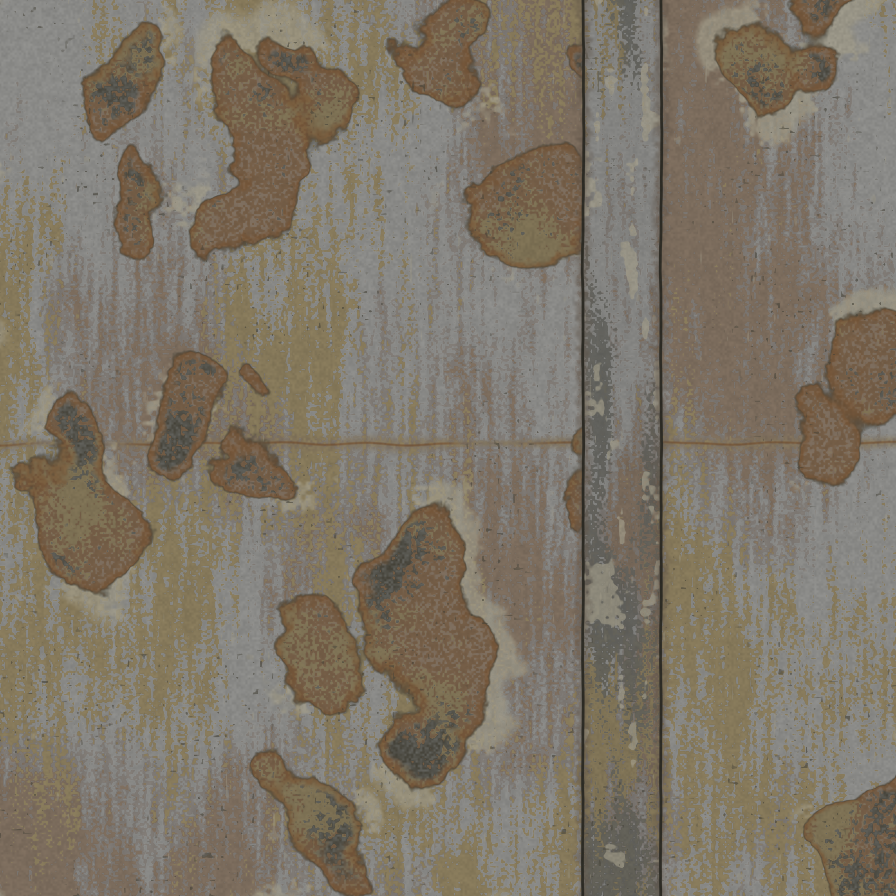
Give the GLSL for this texture, as a WebGL 1 fragment shader.

```glsl
precision highp float;
// Weathered grey painted metal with streaky stains, peeled rust patches and a vertical batten.
uniform vec2 u_resolution;

#define PATCH_GRID 4.8
#define PATCH_CHANCE 0.66
#define PATCH_SIZE 1.0
#define STAIN_LEVEL 0.15
#define OCHRE_LEVEL 0.21
#define SLATE_LEVEL 0.56
#define GRAIN_SCALE 400.0
#define BATTEN_LEFT 0.651
#define BATTEN_RIGHT 0.738
#define SEAM_HEIGHT 0.506

const vec3 GREY = vec3(0.54, 0.54, 0.53);
const vec3 WARM_GREY = vec3(0.49, 0.47, 0.45);
const vec3 STAIN = vec3(0.48, 0.42, 0.36);
const vec3 OCHRE = vec3(0.52, 0.47, 0.35);
const vec3 CREAM = vec3(0.61, 0.59, 0.52);
const vec3 RUST = vec3(0.46, 0.37, 0.28);
const vec3 RUST_EDGE = vec3(0.45, 0.32, 0.20);
const vec3 SLATE = vec3(0.36, 0.36, 0.34);
const vec3 DARK = vec3(0.27, 0.26, 0.22);

float hash(vec2 p) {
  vec3 q = fract(vec3(p.xyx) * 0.1031);
  q += dot(q, q.yzx + 33.33);
  return fract((q.x + q.y) * q.z);
}

vec2 hash2(vec2 p) { return vec2(hash(p), hash(p + 47.3)); }

float noise(vec2 p) {
  vec2 i = floor(p), f = fract(p);
  f = f * f * (3.0 - 2.0 * f);
  return mix(mix(hash(i), hash(i + vec2(1, 0)), f.x),
             mix(hash(i + vec2(0, 1)), hash(i + 1.0), f.x), f.y);
}

float fbm(vec2 p) {
  float sum = 0.0, amp = 0.533;
  for (int i = 0; i < 4; i++) {
    sum += amp * noise(p);
    p = p * 2.03 + 17.1;
    amp *= 0.5;
  }
  return sum;
}

float smoothMin(float a, float b, float k) {
  float h = max(k - abs(a - b), 0.0) / k;
  return min(a, b) - h * h * k * 0.25;
}

// Cellular patches: each chosen cell holds three merged lobes.
float patchDistance(vec2 p) {
  vec2 home = floor(p);
  float d = 1.0;
  for (int j = -1; j <= 1; j++)
    for (int i = -1; i <= 1; i++) {
      vec2 cell = home + vec2(i, j);
      if (hash(cell + 5.0) > PATCH_CHANCE) continue;
      float size = PATCH_SIZE * mix(0.5, 1.1, hash(cell + 91.0));
      vec2 centre = cell + 0.2 + 0.6 * hash2(cell + 23.0);
      for (int k = 0; k < 3; k++) {
        vec2 seed = cell + 13.7 * float(k) + 3.0;
        vec2 offset = (hash2(seed) - 0.5) * vec2(0.65, 0.8) * size;
        float radius = mix(0.11, 0.31, hash(seed + 61.0)) * size;
        d = smoothMin(d, length((p - centre - offset) * vec2(1.15, 0.9)) - radius, 0.09);
      }
    }
  return d;
}

// Painted sheet: broad clouds broken up by vertical streaks and grain.
vec3 paint(vec2 uv, float grain, float bias) {
  float streak = noise(uv * vec2(150.0, 9.0)) + noise(uv * vec2(260.0, 34.0)) - 1.0;
  float breakup = 0.35 * streak + 0.5 * (grain - 0.5);
  float cloud = 1.6 * (fbm(uv * vec2(5.0, 3.4) + 8.0) - 0.5) + breakup + bias;
  float yellow = 1.6 * (fbm(uv * vec2(6.5, 3.0) + 41.0) - 0.5) + breakup;
  vec3 c = mix(GREY, WARM_GREY, smoothstep(-0.13, -0.01, cloud));
  c = mix(c, STAIN, smoothstep(-0.05, 0.05, cloud - STAIN_LEVEL));
  return mix(c, OCHRE, smoothstep(-0.05, 0.05, yellow - OCHRE_LEVEL));
}

void main() {
  vec2 uv = gl_FragCoord.xy / u_resolution.y;
  float px = 1.0 / u_resolution.y;
  float grain = noise(uv * GRAIN_SCALE);
  float coarse = noise(uv * GRAIN_SCALE * 0.45 + 31.0);
  vec3 color = paint(uv, grain, 0.0);

  // Horizontal seam with rust bleeding along it.
  float seam = abs(uv.y - SEAM_HEIGHT + 0.008 * (noise(uv * vec2(22.0, 3.0)) - 0.5));
  float bleed = noise(vec2(uv.x * 11.0, 4.0));
  color = mix(color, mix(STAIN, OCHRE, grain), 0.8 * smoothstep(0.016 * bleed + 0.002, 0.0, seam));
  color = mix(color, RUST_EDGE, 0.75 * smoothstep(0.0012 + px, 0.0, seam) * smoothstep(0.25, 0.6, bleed));

  // Peeled patches, with pale exposed primer beside some edges.
  vec2 p = uv * PATCH_GRID;
  vec2 warp = vec2(noise(p * 2.6), noise(p * 2.6 + 19.0)) - 0.5;
  vec2 fray = vec2(fbm(p * 9.0), fbm(p * 9.0 + 29.0)) - 0.5;
  float d = patchDistance(p + 0.36 * warp + 0.12 * fray);
  float aa = 1.2 * px * PATCH_GRID;
  float primer = smoothstep(0.56, 0.63, noise(p * 1.9 + 70.0) + 0.12 * (coarse - 0.5));
  color = mix(color, CREAM, 0.75 * primer * smoothstep(0.17, 0.08, d + 0.1 * fray.x));
  float inside = smoothstep(aa, -aa, d);
  vec3 bare = mix(RUST, STAIN, smoothstep(0.45, 0.75, grain));
  bare = mix(bare, OCHRE * 0.94, smoothstep(0.56, 0.66, fbm(p * 2.2 + 5.0) + 0.3 * (grain - 0.5)));
  float wet = fbm(p * vec2(2.0, 1.5) + 55.0) + 0.28 * (coarse - 0.5) + 0.25 * (grain - 0.5);
  float slate = smoothstep(-0.04, 0.04, wet - SLATE_LEVEL) * smoothstep(-0.03, -0.08, d);
  bare = mix(bare, mix(DARK, SLATE, grain), slate);
  bare = mix(bare, RUST_EDGE, 0.7 * smoothstep(-0.065, -0.005, d + 0.04 * (coarse - 0.5)));
  color = mix(color, bare, inside);
  color = mix(color, DARK, 0.5 * smoothstep(0.01 + aa, 0.0, abs(d)));

  // Batten: darker worn wood tone with pale flakes and narrow shadow gaps.
  float wobble = 0.003 * (fbm(vec2(uv.y * 14.0, 2.0)) - 0.5);
  float x = uv.x + wobble;
  float batten = smoothstep(-px, px, x - BATTEN_LEFT) * smoothstep(px, -px, x - BATTEN_RIGHT);
  vec3 wood = paint(uv + 3.0, grain, 0.14) * 0.96;
  float grime = fbm(uv * vec2(30.0, 7.0)) + 0.45 * (grain - 0.5);
  wood = mix(wood, SLATE, 0.85 * smoothstep(0.52, 0.64, grime));
  float flake = noise(uv * vec2(75.0, 22.0) + 12.0) + 0.25 * (coarse - 0.5);
  wood = mix(wood, CREAM, 0.7 * smoothstep(0.83, 0.89, flake));
  color = mix(color, wood, batten);
  float gap = min(abs(x - BATTEN_LEFT), abs(x - BATTEN_RIGHT));
  color = mix(color, STAIN * 0.8, 0.5 * smoothstep(0.012, 0.0, gap + 0.008 * (coarse - 0.5)));
  color = mix(color, DARK * 0.65, smoothstep(0.0012 + px, 0.0008, gap));

  // Pits, fine scratches and overall grain.
  color = mix(color, DARK, 0.6 * smoothstep(0.88, 0.96, noise(uv * 230.0 + 9.0)) * smoothstep(0.45, 0.7, fbm(uv * 9.0)));
  float scratch = noise(uv * vec2(170.0, 45.0) + 90.0);
  color = mix(color, CREAM, 0.4 * smoothstep(0.93, 0.98, scratch) * (1.0 - inside));
  color *= 1.0 + 0.09 * (grain - 0.5) + 0.05 * (coarse - 0.5);
  gl_FragColor = vec4(color, 1.0);
}
```
